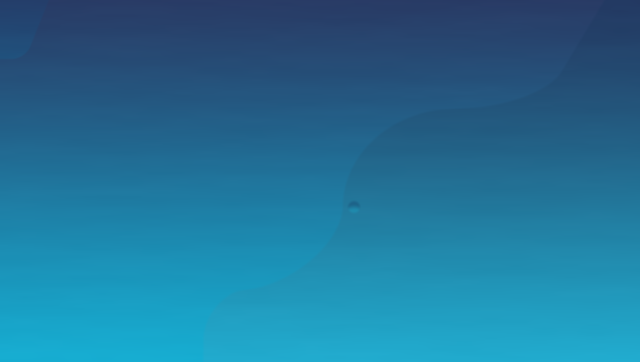
This background is drawn by a Shadertoy shader. Its source:

```glsl
// Calm blue-to-cyan gradient with a translucent wave, a corner panel and a small bead.

float hash(vec2 cell) {
    vec3 q = fract(cell.xyx * vec3(0.1031, 0.1030, 0.0973));
    q += dot(q, q.yzx + 33.33);
    return fract((q.x + q.y) * q.z);
}

float valueNoise(vec2 p) {
    vec2 cell = floor(p);
    vec2 f = smoothstep(0.0, 1.0, fract(p));
    float low = mix(hash(cell), hash(cell + vec2(1, 0)), f.x);
    float high = mix(hash(cell + vec2(0, 1)), hash(cell + vec2(1, 1)), f.x);
    return mix(low, high, f.y);
}

// Falls from 1 to 0 along a rounded quarter turn.
float quarterTurn(float u, float bulge, float roundness) {
    return pow(1.0 - pow(clamp(u, 0.0, 1.0), bulge), roundness);
}

// Horizontal position of the wave's left border at height y.
float waveBorder(float y) {
    float shoulder = 0.314 * (1.0 - quarterTurn((y - 0.427) / 0.273, 2.0, 0.5));
    float shelf = 0.229 * quarterTurn(1.0 - (y - 0.700) / 0.103, 2.0, 0.5);
    float flare = 0.6 * max(y - 0.700, 0.0);
    float belly = 0.282 * (1.0 - quarterTurn((0.427 - y) / 0.229, 1.7, 0.6));
    float foot = 0.103 * quarterTurn(1.0 - (0.198 - y) / 0.138, 2.0, 0.7);
    return 0.947 + shoulder + shelf + flare - belly - foot;
}

// Approximate signed distance to the wave, negative inside.
float waveDistance(vec2 p) {
    float slope = (waveBorder(p.y + 0.003) - waveBorder(p.y - 0.003)) / 0.006;
    return (waveBorder(p.y) - p.x) / sqrt(1.0 + slope * slope);
}

// Slanted panel with a rounded corner, anchored at the upper left.
float panelDistance(vec2 p) {
    float depth = 1.0 - p.y;
    vec2 sides = vec2((p.x + 0.4 * depth - 0.135) / 1.077, depth - 0.163) + 0.035;
    return length(max(sides, 0.0)) + min(max(sides.x, sides.y), 0.0) - 0.035;
}

float coverage(float dist, float softness) {
    return 1.0 - smoothstep(-softness, softness, dist);
}

void mainImage(out vec4 fragColor, in vec2 fragCoord) {
    // One unit is the canvas height.
    vec2 p = fragCoord / iResolution.y;
    float pixel = 1.0 / iResolution.y;
    float depth = 1.0 - p.y;

    // Vertical gradient from indigo to cyan, steepest in the middle.
    float blend = mix(depth, smoothstep(0.0, 1.0, depth), 0.32);
    vec3 color = mix(vec3(0.160, 0.232, 0.398), vec3(0.088, 0.680, 0.822), blend);

    // Wave: a dark veil above that turns into a pale one below.
    float middle = 4.0 * depth * (1.0 - depth);
    vec3 veil = vec3(mix(-0.022, 0.042, depth), -0.006 - 0.018 * middle, -0.010 - 0.026 * middle);
    color += veil * coverage(waveDistance(p), pixel + 0.002);

    // Faint level streaks.
    float streaks = valueNoise(p * vec2(3.0, 36.0)) + 0.6 * valueNoise(p * vec2(14.0, 90.0)) - 0.8;
    color += 0.010 * streaks * vec3(0.6, 1.0, 1.0);

    // Corner panel, brighter toward its lower edge.
    float panel = coverage(panelDistance(p), pixel + 0.001);
    color += panel * mix(vec3(-0.018, 0.010, 0.018), vec3(-0.022, 0.034, 0.042), depth / 0.163);

    // Bead: shaded cap over a lit lower half.
    vec2 bead = (p - vec2(0.978, 0.428)) / 0.0168;
    float cap = smoothstep(-0.6, 0.6, bead.y + 0.25 * bead.x * bead.x);
    vec3 beadColor = mix(vec3(0.120, 0.550, 0.685), vec3(0.110, 0.375, 0.525), cap);
    float beadMask = coverage(length(bead) - 0.95, 0.15 + pixel / 0.0168);
    color = mix(color, beadColor, 0.85 * beadMask);

    fragColor = vec4(color, 1.0);
}
```
